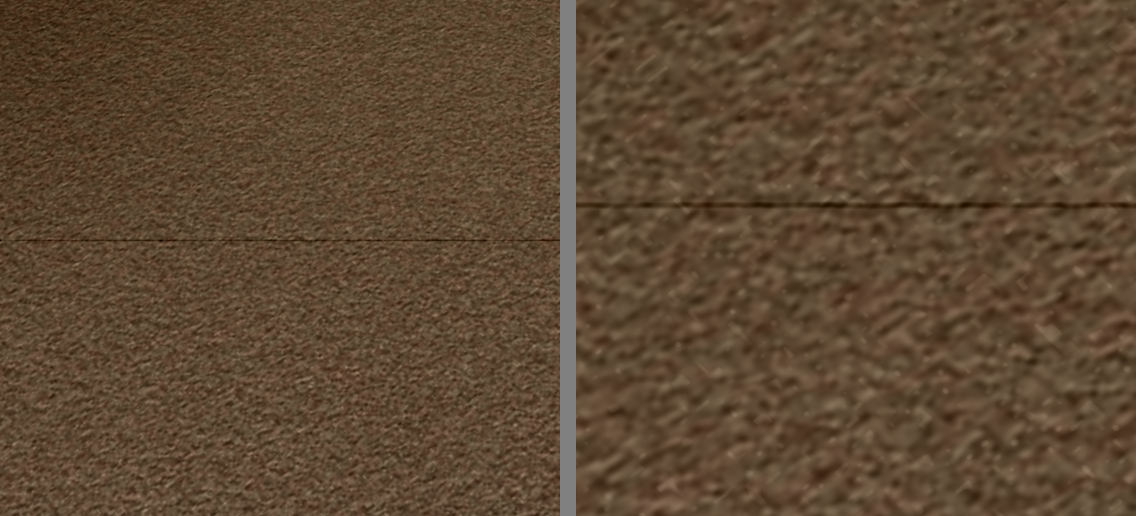
Left: the whole. Right: its middle third, enlarged.
A Shadertoy shader for this texture:

```glsl
// Brown woven carpet seen at a shallow angle, with one dark seam across it.
// Embossed noise gives slanted tufts, finer noise gives fibre flecks, and a
// mild perspective shrinks both with distance; a soft falloff lights the floor.

const vec3 CARPET_BROWN = vec3(0.363, 0.278, 0.195);
const vec3 RED_GREEN_SHIFT = vec3(0.026, -0.013, -0.004);
const vec3 LIGHT_TINT = vec3(1.0, 0.98, 0.93);

const float TUFTS_PER_HEIGHT = 146.0;
const float TUFT_ANGLE = 0.45;
const float TUFT_STRETCH = 1.4;
const float PERSPECTIVE = 0.22;

const float RELIEF_STRENGTH = 0.122;
const float FLECK_STRENGTH = 0.140;
const float CLUMP_STRENGTH = 0.012;
const float GLINT_STRENGTH = 0.080;

const float SEAM_HEIGHT = 0.534;
const float SEAM_HALF_WIDTH = 0.0012;
const float SEAM_SOFTNESS = 0.0018;
const float SEAM_DARKNESS = 0.135;

float hash(vec2 cell) {
    vec3 q = fract(vec3(cell.xyx) * 0.1031);
    q += dot(q, q.yzx + 33.33);
    return fract((q.x + q.y) * q.z);
}

// Smooth value noise in 0..1
float noise(vec2 p) {
    vec2 cell = floor(p);
    vec2 f = fract(p);
    f = f * f * (3.0 - 2.0 * f);
    float low = mix(hash(cell), hash(cell + vec2(1, 0)), f.x);
    float high = mix(hash(cell + vec2(0, 1)), hash(cell + vec2(1, 1)), f.x);
    return mix(low, high, f.y);
}

float signedNoise(vec2 p) {
    return noise(p) - 0.5;
}

// Coordinates along and across a direction at the given angle
vec2 alignTo(vec2 p, float angle) {
    vec2 along = vec2(cos(angle), sin(angle));
    return vec2(dot(p, along), dot(p, vec2(-along.y, along.x)));
}

// Screen position to floor position; far rows are squeezed together
vec2 floorPosition(vec2 uv, float centre) {
    float depth = 1.0 / (1.0 - PERSPECTIVE * uv.y);
    return vec2((uv.x - centre) * depth, depth / PERSPECTIVE) + 7.0;
}

// Broad light: dim far left corner, slightly brighter near the viewer
float floorLight(vec2 screen) {
    float corner = length((screen - vec2(0.0, 1.0)) * vec2(1.0, 0.9));
    float light = -0.070 * (1.0 - smoothstep(0.0, 0.6, corner));
    light += 0.018 * (screen.x - 0.5) * screen.y;
    light += 0.014 * (0.5 - screen.y);
    return light - 0.010 * smoothstep(0.85, 1.0, screen.y) + 0.007;
}

void mainImage(out vec4 fragColor, in vec2 fragCoord) {
    vec2 screen = fragCoord / iResolution.xy;
    vec2 uv = fragCoord / iResolution.y;
    vec2 ground = floorPosition(uv, 0.5 * iResolution.x / iResolution.y);

    // Slanted tuft space, stretched along the pile and gently warped
    vec2 grain = ground * TUFTS_PER_HEIGHT;
    vec2 pile = alignTo(grain, TUFT_ANGLE);
    pile.x /= TUFT_STRETCH;
    pile += 0.9 * vec2(signedNoise(pile * 0.4), signedNoise(pile * 0.4 + 31.0));

    // Tufts lit from above: height here against height towards the light
    vec2 toLight = vec2(0.25, 0.8);
    float relief = noise(pile) - noise(pile + toLight);
    relief += 0.7 * (noise(pile * 0.55 + 53.0) - noise((pile + toLight) * 0.55 + 53.0));

    // Fibre flecks, loose clumps and sparse bright loops
    vec2 fibre = alignTo(grain, 0.75);
    float fleck = signedNoise(fibre * vec2(1.0, 1.2) + 17.0);
    float clump = signedNoise(pile * 0.2 + 71.0);
    float glint = smoothstep(0.74, 0.98, noise(fibre * vec2(0.9, 1.0) + 91.0));

    float tufts = RELIEF_STRENGTH * relief + FLECK_STRENGTH * fleck;
    tufts += GLINT_STRENGTH * (glint - 0.05);
    tufts *= mix(1.15, 0.78, screen.y);
    float value = tufts + CLUMP_STRENGTH * clump + floorLight(screen);

    // Mixed yarn hues, from russet to olive
    float hue = signedNoise(pile * 0.5 + 113.0) + 0.25 * signedNoise(pile * 0.15 + 131.0);
    vec3 color = CARPET_BROWN + LIGHT_TINT * value + RED_GREEN_SHIFT * hue;
    color.b -= 0.010 * (screen.y - 0.5);

    // Soft seam, frayed and partly covered by tufts
    float fray = signedNoise(vec2(uv.x * 150.0, 5.0));
    float offset = abs(uv.y - SEAM_HEIGHT - 0.0008 * fray);
    float seam = 1.0 - smoothstep(SEAM_HALF_WIDTH - 0.5 * SEAM_SOFTNESS,
                                  SEAM_HALF_WIDTH + SEAM_SOFTNESS, offset);
    color -= SEAM_DARKNESS * seam * (1.0 + 0.7 * fray);

    fragColor = vec4(clamp(color, 0.0, 1.0), 1.0);
}
```
